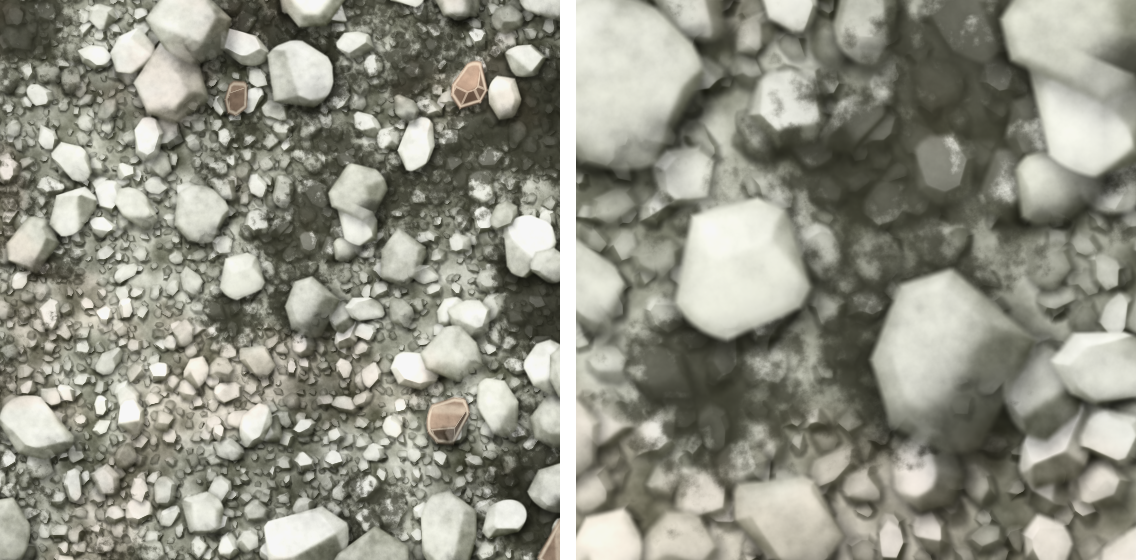
Left: the whole. Right: its middle third, enlarged.
This texture is drawn by a WebGL 2 fragment shader. Its source:

```glsl
#version 300 es
precision highp float;
// Pale faceted rubble: sharp stones of many sizes over dark, gritty gravel.

uniform vec2 u_resolution;
out vec4 fragColor;

const float TAU = 6.2831853;
const int SIDES = 7;
const vec2 LIGHT = vec2(-0.45, 0.89);
const float EDGE_WIDTH = 0.0026;      // stone outline softness, canvas units
const float SHADOW = 0.36;
const float GROUND_TONE = 0.53;
const float GRIT = 0.22;              // strength of fine mottling
const float BROAD = 0.45;             // strength of wide light and dark areas
const float CONTRAST = 0.5;           // blend towards the steep tone curve
const float RUST_SHARE = 0.11;        // share of brown shards among big stones
const vec3 RUST = vec3(0.53, 0.45, 0.38);
const vec3 PALE_RIM = vec3(0.80, 0.76, 0.67);
const vec3 SOOT = vec3(0.24, 0.24, 0.20);

float hash(vec2 p) {
  return fract(sin(dot(p, vec2(127.1, 311.7))) * 43758.5453);
}

vec2 hash2(vec2 p) {
  return vec2(hash(p), hash(p + 41.7));
}

float noise(vec2 p) {
  vec2 i = floor(p), f = fract(p);
  f = f * f * (3.0 - 2.0 * f);
  return mix(mix(hash(i), hash(i + vec2(1, 0)), f.x),
             mix(hash(i + vec2(0, 1)), hash(i + vec2(1, 1)), f.x), f.y);
}

float fbm(vec2 p) {
  float sum = 0.0, amp = 0.5;
  for (int i = 0; i < 5; i++) {
    sum += amp * noise(p);
    p = mat2(1.6, 1.2, -1.2, 1.6) * p + 7.3;
    amp *= 0.5;
  }
  return sum;
}

// Grey with a warm green cast that fades in the highlights.
vec3 toneColor(float t) {
  t = clamp(t, 0.12, 0.965);
  return vec3(t) + vec3(0.0, 0.006, -0.06) * (1.0 - 0.6 * t * t * t);
}

// Chipped stone of unit size: x = edge distance, y = facet tone, z = ridge line.
vec3 stone(vec2 p, vec2 light, vec2 key) {
  vec2 tilt = hash2(key + 5.3) - 0.5;
  float top = 0.36 + dot(p, tilt) * 1.0;
  float lowest = top, second = 9.0, edge = length(p) - 0.95;
  float weight = exp(-28.0 * top);
  float tone = weight * (0.88 - 0.25 * dot(tilt, light));
  for (int i = 0; i < SIDES; i++) {
    vec2 rnd = hash2(key + float(i) * 1.37);
    float angle = (float(i) + 0.75 * rnd.x) * TAU / float(SIDES);
    vec2 dir = vec2(cos(angle), sin(angle));
    float side = dot(p, dir) - mix(0.70, 1.0, rnd.y);
    float height = -side * mix(0.6, 2.4, rnd.x);
    float w = exp(-28.0 * max(height, -0.5));
    tone += w * (0.66 + 0.24 * dot(dir, light) + 0.16 * (rnd.y - 0.5));
    weight += w;
    edge = max(edge, side);
    second = min(second, max(lowest, height));
    lowest = min(lowest, height);
  }
  float ridge = 1.0 - smoothstep(0.015, 0.06, second - lowest);
  return vec3(edge, tone / weight, ridge);
}

// Scatters one size of stone over a jittered grid; clarity fades it into the dust.
vec3 scatter(vec3 col, vec2 uv, float scale, float presence, float gain, float clarity, float rustShare) {
  vec2 g = uv * scale + scale * 0.37;
  vec2 cell = floor(g);
  for (int k = 0; k < 9; k++) {
    vec2 id = cell + vec2(k % 3 - 1, k / 3 - 1);
    vec2 key = id + scale * 3.17;
    if (hash(key + 0.5) > presence) continue;
    float radius = mix(0.34, 0.62, hash(key + 3.1));
    float turn = TAU * hash(key + 8.9);
    mat2 spin = mat2(cos(turn), sin(turn), -sin(turn), cos(turn));
    vec2 offset = g - id - 0.5 - 0.6 * (hash2(key) - 0.5);
    vec2 p = spin * offset / radius;
    p.y *= mix(1.0, 1.55, hash(key + 6.1));
    if (dot(p, p) > 3.6) continue;
    vec2 light = spin * LIGHT;
    vec3 s = stone(p, light, key);

    float shadeDist = s.x + 0.16 * dot(p, light);
    col *= 1.0 - SHADOW * clarity * (1.0 - smoothstep(-0.15, 0.30, shadeDist));

    float soft = EDGE_WIDTH * scale / radius;
    float mask = 1.0 - smoothstep(-soft, soft, s.x);
    float dull = hash(key + 2.3);
    float wear = fbm(uv * 34.0 + key) - 0.5;
    float tone = mix(s.y * gain, 0.52, 0.75 * dull * dull) + 0.26 * wear;
    tone -= 0.10 * smoothstep(-3.5 * soft, 0.0, s.x);
    vec3 body = toneColor(tone);
    if (hash(key + 9.7) < rustShare) {
      float rim = smoothstep(-4.0 * soft, -2.0 * soft, s.x) * (1.0 - smoothstep(-2.0 * soft, 0.0, s.x));
      body = mix(RUST * (0.35 + 0.8 * s.y), PALE_RIM, max(0.6 * rim, 0.4 * s.z));
    }
    // Dull stones sink into the dust on their shaded side.
    float buried = dull * smoothstep(0.1, 0.9, -dot(p, light) + 1.2 * wear);
    col = mix(col, body, mask * clarity * (1.0 - 0.7 * buried));
  }
  return col;
}

void main() {
  vec2 uv = gl_FragCoord.xy / min(u_resolution.x, u_resolution.y);
  float grit = fbm(uv * 95.0);

  // Dusty ground, then stones from fine to coarse.
  vec3 col = toneColor(GROUND_TONE + 0.6 * (fbm(uv * 24.0) - 0.48));
  col = scatter(col, uv, 50.0, 0.72, 0.86, 0.62, 0.0);
  col = scatter(col, uv, 30.0, 0.72, 0.97, 0.80, 0.0);
  col = scatter(col, uv, 19.0, 0.50, 1.08, 0.92, 0.0);

  // Broken sooty hollows, gathered towards the sides.
  float border = smoothstep(0.25, 0.5, abs(uv.x - 0.5));
  float hollow = smoothstep(0.50, 0.70, fbm(uv * 5.5 + 2.6) + 0.09 * border + 0.35 * (grit - 0.48));
  col = mix(col, SOOT, 0.75 * hollow);
  col = scatter(col, uv, 10.5, 0.33, 1.12, 1.0, RUST_SHARE);
  col = scatter(col, uv, 6.2, 0.22, 1.12, 1.0, RUST_SHARE);

  // Faint brown stains, wide shading and fine mottling.
  col *= mix(vec3(1.0), vec3(1.02, 0.98, 0.97), smoothstep(0.5, 0.65, fbm(uv * 6.0 + 19.0)));
  col *= 1.0 + BROAD * (fbm(uv * 7.0 + 31.0) - 0.48) + GRIT * (grit - 0.46);

  // Tone curve that keeps the colour cast.
  float tone = dot(col, vec3(1.0 / 3.0));
  col += CONTRAST * (smoothstep(0.1, 0.8, tone) - tone);
  fragColor = vec4(clamp(col, 0.0, 0.97), 1.0);
}
```
